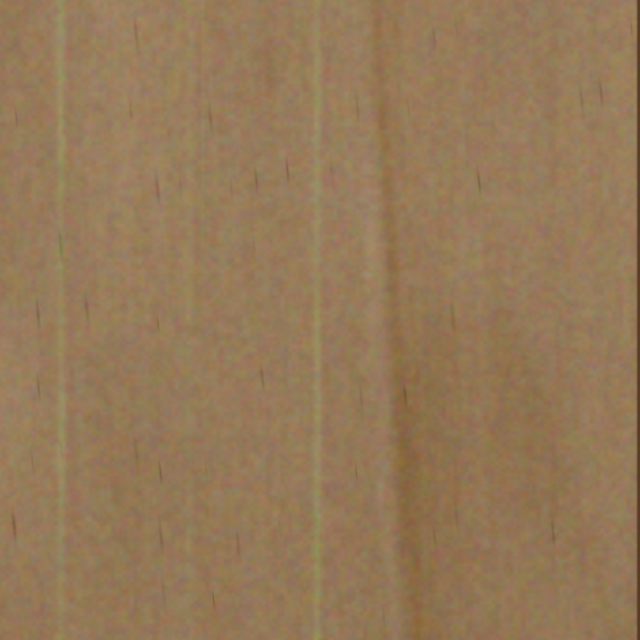
Reproduce this texture procedurally as a WebGL 1 fragment shader.

```glsl
precision highp float;
// Pale wooden board: soft vertical grain, three light seams, a dark slanting streak and short flecks.
uniform vec2 u_resolution;

#define WOOD vec3(0.588, 0.479, 0.352)
#define STREAK_TINT vec3(0.045, 0.065, 0.085)
#define SEAM_TINT vec3(0.005, 0.052, 0.015)
#define FLECK_TINT vec3(0.10, 0.11, 0.09)
#define EDGE_COLOR vec3(0.30, 0.19, 0.11)
#define SEAM_COUNT 3
#define SEAM_START 0.095
#define SEAM_STEP 0.2
#define SEAM_WIDTH 0.0065
#define GRAIN_AMOUNT 0.035
#define MOTTLE_AMOUNT 0.085
#define FLECK_CHANCE 0.20

float hash(vec2 p) {
  vec3 q = fract(vec3(p.xyx) * 0.1031);
  q += dot(q, q.yzx + 33.33);
  return fract((q.x + q.y) * q.z);
}

float noise(vec2 p) {
  vec2 i = floor(p), f = fract(p);
  f = f * f * (3.0 - 2.0 * f);
  return mix(mix(hash(i), hash(i + vec2(1.0, 0.0)), f.x),
             mix(hash(i + vec2(0.0, 1.0)), hash(i + vec2(1.0, 1.0)), f.x), f.y);
}

float bell(float x, float width) {
  return exp(-x * x / (width * width));
}

// Two octaves of blotches, centred on zero.
float mottle(vec2 p) {
  return 0.6 * noise(p * 85.0) + 0.4 * noise(p * 170.0 + 31.0) - 0.5;
}

// Long fibres that lean slightly, centred on zero.
float grain(vec2 p) {
  p.x += 0.02 * p.y;
  return 0.5 * noise(p * vec2(75.0, 5.0)) + 0.3 * noise(p * vec2(150.0, 14.0) + 17.0)
       + 0.2 * noise(p * vec2(18.0, 2.0) + 51.0) - 0.5;
}

// Light seams: the middle one is fainter, and each fades along its length.
float seams(vec2 p) {
  float sum = 0.0;
  for (int i = 0; i < SEAM_COUNT; i++) {
    float k = float(i);
    float x = SEAM_START + SEAM_STEP * k + 0.0015 * (noise(vec2(p.y * 4.0, k * 9.0)) - 0.5);
    float strength = mix(0.45, 1.0, abs(k - 1.0)) * (0.7 + 0.5 * noise(vec2(p.y * 6.0, k + 70.0)));
    sum += strength * bell(p.x - x, SEAM_WIDTH);
    sum -= 0.25 * strength * bell(p.x - x - 0.014, SEAM_WIDTH);
  }
  float hairline = bell(p.x - 0.317, 0.003) * smoothstep(0.45, 0.75, p.y);
  return sum + 0.4 * hairline;
}

// Dark streak that drifts right and spreads towards the bottom.
float streak(vec2 p) {
  float down = 1.0 - p.y;
  float x = p.x - 0.582 - 0.065 * down - 0.006 * (noise(vec2(p.y * 5.0, 3.0)) - 0.5);
  float core = bell(x, 0.009 + 0.006 * down);
  float tail = smoothstep(-0.008, 0.012, x) * exp(-max(x, 0.0) / (0.03 + 0.05 * down));
  float paleBand = bell(x + 0.028, 0.013) * smoothstep(0.05, 0.35, down);
  return 0.55 * core + 0.5 * tail - 0.3 * paleBand;
}

// Faint pointed arch of darker growth in the lower right.
float arch(vec2 p) {
  float drop = 0.57 - p.y;
  float halfWidth = 0.24 * sqrt(max(drop, 0.0));
  float side = halfWidth - abs(p.x - 0.735 - 0.06 * drop);
  float inside = smoothstep(-0.03, 0.02, side) * smoothstep(0.0, 0.1, drop);
  return inside * (0.3 + 0.7 * exp(-max(side, 0.0) * 14.0)) * smoothstep(-0.05, 0.25, p.y);
}

// Scattered short dark pores, one at most in each tall cell.
float flecks(vec2 p) {
  vec2 grid = vec2(26.0, 9.0);
  vec2 cell = floor(p * grid);
  float chance = step(hash(cell + 7.0), FLECK_CHANCE);
  vec2 center = (cell + 0.3 + 0.4 * vec2(hash(cell + 19.0), hash(cell + 43.0))) / grid;
  vec2 d = p - center;
  d.x += 0.1 * d.y;
  float size = 0.45 + 0.55 * hash(cell + 61.0);
  float shape = bell(d.x, 0.0032 * size) * bell(d.y, 0.024 * size);
  return chance * shape * (0.25 + 0.65 * hash(cell + 83.0));
}

void main() {
  vec2 p = gl_FragCoord.xy / u_resolution;
  vec3 color = WOOD;

  // Broad light, fibres and coloured mottling
  color += 0.018 * (p.y - 0.5) + 0.03 * (noise(p * vec2(5.0, 3.0) + 90.0) - 0.5);
  color += GRAIN_AMOUNT * grain(p) * vec3(0.8, 1.0, 1.2);
  color += MOTTLE_AMOUNT * vec3(mottle(p), mottle(p + 11.3), 1.15 * mottle(p + 27.7));

  // Markings in the wood
  color -= STREAK_TINT * (streak(p) + 0.35 * arch(p));
  color -= FLECK_TINT * flecks(p);
  color += SEAM_TINT * seams(p);

  // Dark right-hand edge
  color = mix(color, EDGE_COLOR, 0.85 * smoothstep(0.993, 0.998, p.x));
  gl_FragColor = vec4(color, 1.0);
}
```
